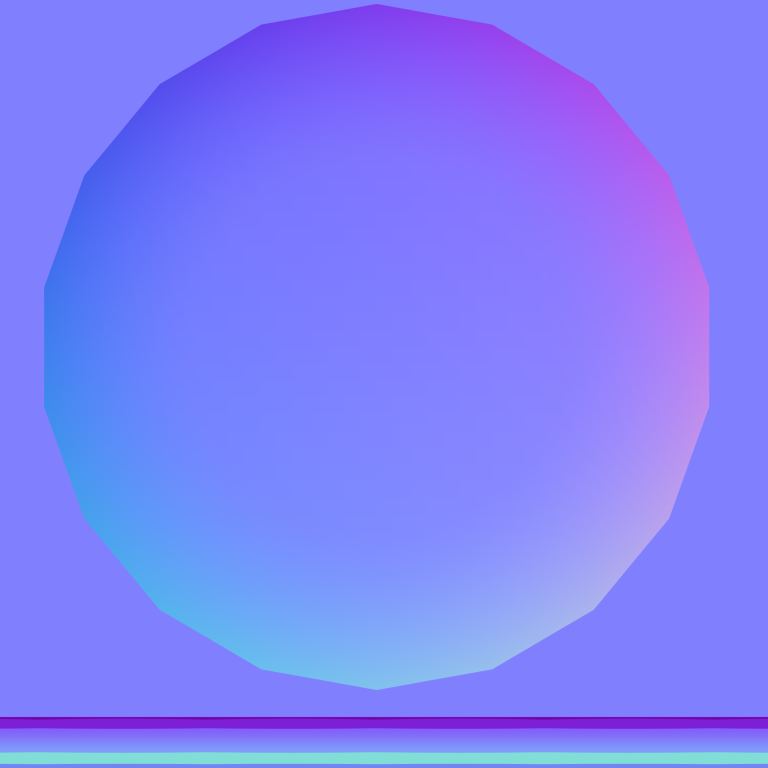
Reproduce this texture map procedurally as a WebGL 1 fragment shader.

```glsl
precision highp float;
// Tangent-space normal map: a softly domed disc with an 18-sided rim on a flat
// field, above a horizontal bevelled trim. The dome is a radial tilt profile
// packed into RGB; the trim is a stack of smooth-edged colour bands.
uniform vec2 u_resolution;

#define DISC_CENTER vec2(0.4905, 0.5482)
#define DISC_RADIUS vec2(0.4396, 0.4466)
#define SIDES 18.0
#define CORE_TILT 0.16
#define RIM_TILT 0.37
#define RIM_START 0.54
#define WAVE_PERIOD 0.2195
#define WAVE_HEIGHT 0.0014

const float PI = 3.14159265;

vec3 packNormal(vec2 tilt) {
  float z = sqrt(max(0.0, 1.0 - dot(tilt, tilt)));
  return vec3(tilt, z) * 0.5 + 0.5;
}

// Signed distance to a regular polygon of unit circumradius, one corner up
float polygon(vec2 p) {
  float sector = 2.0 * PI / SIDES;
  float angle = atan(p.x, p.y);
  float local = mod(angle, sector) - 0.5 * sector;
  return length(p) * cos(local) - cos(0.5 * sector);
}

// Tilt points outward and steepens beyond the nearly flat core
vec3 domeColor(vec2 p) {
  float r = length(p);
  float rim = clamp((r - RIM_START) / (1.0 - RIM_START), 0.0, 1.0);
  float tilt = CORE_TILT * r + RIM_TILT * pow(rim, 1.45);
  return packNormal(p / max(r, 0.0001) * tilt * vec2(1.0, -1.0));
}

// 1 below the given height, 0 above it
float below(float y, float height, float aa) {
  return 1.0 - smoothstep(-aa, aa, y - height);
}

vec3 trimColor(vec3 base, vec2 uv, float aa) {
  vec3 darkLip = vec3(0.44, 0.02, 0.66);
  vec3 purple = vec3(0.49, 0.12, 0.84);
  vec3 upperSlope = vec3(0.51, 0.38, 0.98);
  vec3 lowerSlope = vec3(0.50, 0.61, 0.98);
  vec3 mint = vec3(0.50, 0.87, 0.84);
  vec3 foot = vec3(0.45, 0.52, 0.94);

  // Shallow repeating arches on the band edges
  float phase = fract((uv.x - 0.05) / WAVE_PERIOD) - 0.5;
  float wave = WAVE_HEIGHT * (0.5 - 4.0 * phase * phase);
  float slope = smoothstep(0.0514, 0.0202, uv.y);

  vec3 c = mix(base, darkLip, below(uv.y, 0.0664, aa));
  c = mix(c, purple, below(uv.y, 0.0636 + wave, aa));
  c = mix(c, mix(upperSlope, lowerSlope, slope),
          below(uv.y, 0.0514 - wave * 0.5, aa));
  c = mix(c, mint, below(uv.y, 0.0202 - wave * 0.5, aa));
  return mix(c, foot, below(uv.y, 0.0052 + wave * 0.4, aa));
}

void main() {
  vec2 uv = gl_FragCoord.xy / u_resolution;
  float aa = 0.7 / min(u_resolution.x, u_resolution.y);

  vec2 p = (uv - DISC_CENTER) / DISC_RADIUS;
  float mask = 1.0 - smoothstep(-aa, aa, polygon(p) * DISC_RADIUS.x);

  vec3 color = mix(packNormal(vec2(0.0)), domeColor(p), mask);
  gl_FragColor = vec4(trimColor(color, uv, aa), 1.0);
}
```
